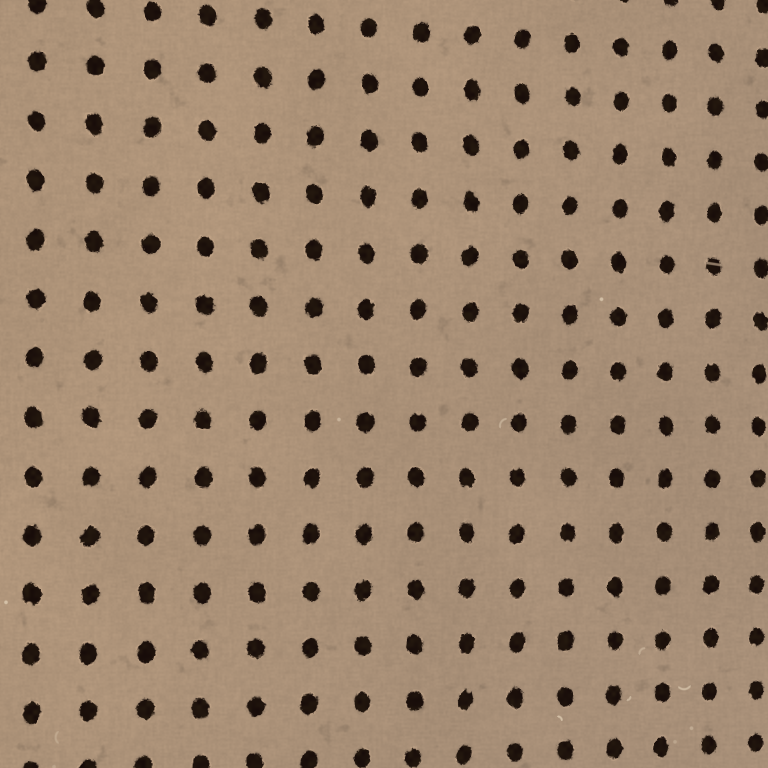
Give the GLSL for this texture, as a WebGL 1 fragment shader.

```glsl
precision highp float;
// Perforated tan board seen at a slight angle: a perspective grid of ragged
// dark holes, about 15 across and 14 down, on a finely woven surface.
// The canvas is mapped to grid cells, then each cell draws one varied hole.

uniform vec2 u_resolution;

float hash(vec2 p) {
  return fract(sin(dot(p, vec2(127.1, 311.7))) * 43758.5453);
}

vec2 hash2(vec2 p) {
  return vec2(hash(p), hash(p + 37.3));
}

float noise(vec2 p) {
  vec2 i = floor(p), f = fract(p);
  f = f * f * (3.0 - 2.0 * f);
  return mix(mix(hash(i), hash(i + vec2(1.0, 0.0)), f.x),
             mix(hash(i + vec2(0.0, 1.0)), hash(i + 1.0), f.x), f.y);
}

float fbm(vec2 p) {
  float sum = 0.0, amp = 0.5;
  for (int i = 0; i < 4; i++) {
    sum += amp * noise(p);
    p = p * 2.03 + 11.7;
    amp *= 0.5;
  }
  return sum;
}

// Inverse perspective: canvas (y down) to column and row, holes at integers.
vec2 boardGrid(vec2 q) {
  float col = (q.x - 0.0501 + 0.011 * (q.y - 0.0039))
            / (0.0761 - 0.0087 * q.x - 0.0001 * q.y);
  float row = (q.y - 0.0039 + (0.0087 * q.y - 0.00566) * col) / 0.07708;
  return vec2(col, row);
}

// Signed distance to the ragged hole of one cell, in cell units.
float holeDistance(vec2 f, vec2 id) {
  f -= (hash2(id) - 0.5) * 0.035;
  f.x += f.y * (hash(id + 5.1) - 0.5) * 0.25;
  vec2 radius = vec2(0.157, 0.175) * (0.95 + 0.1 * hash2(id + 9.4));
  float d = (length(f / radius) - 1.0) * 0.165;
  float roughness = 0.02 + 0.035 * hash(id + 2.6);
  d += (noise(f * 15.0 + id * 7.3) - 0.5) * roughness;
  d += (noise(f * 38.0 + id * 3.9) - 0.5) * 0.03;
  // A few holes have a torn notch in the rim.
  float angle = 6.2832 * hash(id + 14.2);
  vec2 notch = 0.19 * vec2(cos(angle), sin(angle));
  float bite = 0.06 * step(0.8, hash(id + 21.8)) - length(f - notch);
  return max(d, bite);
}

vec3 boardColor(vec2 q) {
  vec3 tan0 = mix(vec3(0.685, 0.58, 0.475), vec3(0.65, 0.555, 0.465),
                  smoothstep(0.2, 1.5, q.x + 0.5 * q.y));
  float mottle = fbm(q * 7.0) - 0.47;
  float weave = noise(q * vec2(110.0, 330.0)) + noise(q * vec2(330.0, 110.0)) - 1.0;
  float grain = noise(q * 420.0) - 0.5;
  float stain = smoothstep(0.66, 0.85, fbm(q * 38.0 + 4.0));
  return tan0 * (1.0 + 0.07 * mottle + 0.035 * weave + 0.03 * grain - 0.12 * stain);
}

// Pale lint: short curved fibres and specks, mostly toward the bottom.
float lint(vec2 q, float px) {
  float cover = 0.0;
  for (int i = 0; i < 12; i++) {
    vec2 seed = vec2(float(i) * 1.7 + 3.0, 8.3);
    vec2 center = hash2(seed);
    center.y = 1.0 - 0.62 * center.y * center.y;
    vec2 d = q - center;
    float angle = 6.2832 * hash(seed + 2.0);
    float radius = 0.004 + 0.008 * hash(seed + 4.0);
    float along = dot(normalize(d + 1e-5), vec2(cos(angle), sin(angle)));
    float fibre = abs(length(d) - radius) + 0.004 * smoothstep(0.75, 0.3, along);
    float speck = length(d) - 0.001;
    float dist = mod(float(i), 2.0) < 0.5 ? fibre : speck;
    float strength = 0.35 + 0.5 * hash(seed + 6.0);
    cover = max(cover, strength * (1.0 - smoothstep(0.0002, 0.0012 + px, dist)));
  }
  return cover;
}

void main() {
  vec2 q = gl_FragCoord.xy / u_resolution;
  q.y = 1.0 - q.y;
  float px = 1.0 / min(u_resolution.x, u_resolution.y);
  vec2 grid = boardGrid(q);
  vec2 id = floor(grid + 0.5);
  vec2 f = grid - id;
  float d = holeDistance(f, id);
  float edge = 0.012 + 7.0 * px;

  // Board with worn, unevenly lit rims around the holes.
  vec3 color = boardColor(q);
  float rim = 1.0 - smoothstep(0.0, 0.055, d);
  float glint = smoothstep(0.45, 0.75, noise(f * 9.0 + id * 5.7));
  color *= 1.0 + rim * (0.2 * glint - 0.08);

  // Dark interior with faint brown variation.
  vec3 hole = mix(vec3(0.09, 0.045, 0.035), vec3(0.14, 0.095, 0.055),
                  noise(f * 12.0 + id * 4.1));
  color = mix(color, hole, 1.0 - smoothstep(-edge, edge, d));

  // One hole is crossed by a pale thread.
  float thread = abs(f.y + 0.04 - 0.1 * f.x) + max(abs(f.x) - 0.15, 0.0);
  thread = 1.0 - smoothstep(0.008, 0.02 + edge, thread);
  thread *= 1.0 - step(0.5, distance(id, vec2(13.0, 4.0)));
  color = mix(color, vec3(0.66, 0.57, 0.48), 0.8 * thread);

  color = mix(color, vec3(0.86, 0.79, 0.69), lint(q, px));
  gl_FragColor = vec4(color, 1.0);
}
```
